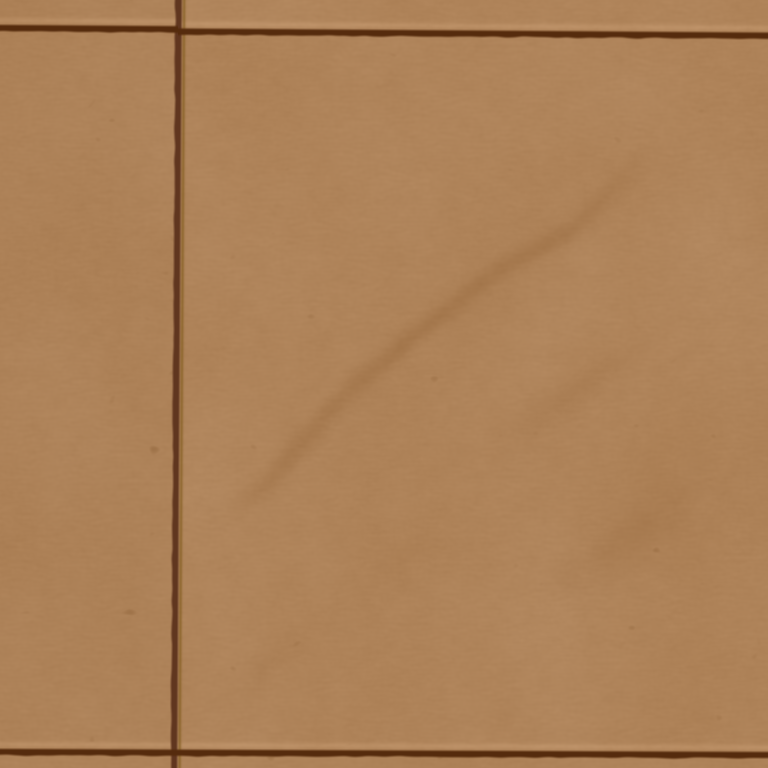
This texture is drawn by a Shadertoy shader. Its source:

```glsl
// Large square sandstone tiles divided by thin dark joints, seen nearly face on.
// A slightly tilted grid gives signed joint distances; warped diagonal veins,
// soft clouds, grain and specks from gradient noise colour each tile.

#define TILE_PITCH 0.94
#define JOINT_HALF_WIDTH 0.0041
#define JOINT_BLUR 0.0022
#define VEIN_SPACING 0.19
#define VEIN_STRENGTH 0.75
#define CLOUD_STRENGTH 0.022
#define GRAIN_STRENGTH 0.014
#define STONE vec3(0.685, 0.514, 0.350)
#define VEIN_TINT vec3(0.048, 0.053, 0.057)
#define ROW_JOINT vec3(0.335, 0.170, 0.050)
#define COLUMN_JOINT vec3(0.375, 0.210, 0.120)
#define FRINGE vec3(0.520, 0.370, 0.130)

vec2 hash2(vec2 p) {
    vec3 q = fract(p.xyx * vec3(0.1031, 0.1030, 0.0973));
    q += dot(q, q.yzx + 33.33);
    return fract((q.xx + q.yz) * q.zy);
}

float cornerSlope(vec2 cell, vec2 offset) {
    return dot(hash2(cell) * 2.0 - 1.0, offset);
}

// Gradient noise, roughly -0.7 to 0.7
float gradientNoise(vec2 p) {
    vec2 i = floor(p), f = p - i;
    vec2 w = f * f * f * (f * (f * 6.0 - 15.0) + 10.0);
    vec2 e = vec2(1.0, 0.0);
    float low = mix(cornerSlope(i, f), cornerSlope(i + e.xy, f - e.xy), w.x);
    float high = mix(cornerSlope(i + e.yx, f - e.yx), cornerSlope(i + e.xx, f - e.xx), w.x);
    return mix(low, high, w.y);
}

float fractalNoise(vec2 p) {
    float sum = 0.0, amplitude = 1.0;
    for (int i = 0; i < 4; i++) {
        sum += amplitude * gradientNoise(p);
        p = p * 2.03 + 17.1;
        amplitude *= 0.5;
    }
    return sum;
}

// Parallel diagonal veins: the first is clear, the rest are broken and faint
float veins(vec2 p, vec2 tile) {
    float along = dot(p, vec2(0.76, 0.65));
    float across = dot(p, vec2(-0.65, 0.76)) - 0.31 * tile.x;
    across += 0.025 * gradientNoise(p * 5.0 + 3.0) + 0.006 * gradientNoise(p * 19.0);
    float total = 0.0;
    for (int i = 0; i < 4; i++) {
        float k = float(i);
        float bow = 0.018 * exp(-pow((along - 0.78) / 0.15, 2.0));
        float d = across - 0.06 - bow + VEIN_SPACING * k;
        float width = 0.014 + 0.007 * k;
        float broken = smoothstep(-0.1, 0.4, gradientNoise(vec2(along * 4.0, k * 7.3 + 1.7)));
        float reach = smoothstep(0.38, 0.55, along) * (1.0 - smoothstep(1.0, 1.2, along));
        float strength = i == 0 ? reach : 0.6 * broken;
        total += strength * exp(-d * d / (width * width));
    }
    return total;
}

// Coverage of a joint at signed distance d, with a slightly worn edge
float joint(float d, float position, float seed) {
    float wear = 0.0009 * gradientNoise(vec2(position * 45.0, seed));
    float blur = max(JOINT_BLUR, 1.0 / iResolution.y);
    float w = JOINT_HALF_WIDTH + wear;
    return 1.0 - smoothstep(w - blur, w + blur, abs(d + wear));
}

// Soft line of light or colour beside a joint
float edgeBand(float d, float center, float width) {
    float t = (d - center) / width;
    return exp(-t * t);
}

void mainImage(out vec4 fragColor, in vec2 fragCoord) {
    vec2 p = fragCoord / iResolution.y;

    // Tilted grid, with rows stepping a little at each column
    float u = (p.x - 0.2266 - 0.006 * p.y) / TILE_PITCH;
    float rowPitch = TILE_PITCH + 0.0027 - 0.003 * p.x - 0.003 * step(0.0, u);
    float v = (p.y - 0.0208 + 0.004 * p.x) / rowPitch;
    vec2 tile = floor(vec2(u, v));
    vec2 d = (vec2(u, v) - round(vec2(u, v))) * vec2(TILE_PITCH, rowPitch);
    vec2 q = p + tile * 5.37;

    // Stone: clouds, veins, horizontal grain
    float cloud = fractalNoise(q * vec2(5.0, 4.0));
    float mottle = gradientNoise(q * vec2(28.0, 40.0));
    float grain = gradientNoise(p * vec2(60.0, 210.0)) + 0.6 * gradientNoise(p * 170.0);
    vec3 color = STONE + cloud * CLOUD_STRENGTH * vec3(0.8, 1.0, 1.2);
    color -= veins(p, tile) * VEIN_STRENGTH * VEIN_TINT;
    color += mottle * 0.010 + grain * GRAIN_STRENGTH;
    color += (hash2(tile + 9.0).x - 0.5) * 0.012;

    // Sparse specks and smudges, denser beside the left of a joint
    float beside = smoothstep(-0.2, -0.03, d.x) * step(d.x, 0.0);
    float speck = smoothstep(0.46, 0.68, gradientNoise(q * vec2(38.0, 52.0)) + 0.09 * beside);
    color -= speck * 0.055;

    // Pale lower tile edge and olive fringe, then the joints
    color += 0.045 * edgeBand(d.y, 0.010, 0.004);
    color = mix(color, FRINGE, 0.65 * edgeBand(d.x, 0.0072, 0.0022));
    color = mix(color, COLUMN_JOINT, joint(d.x, p.y, 2.4));
    color = mix(color, ROW_JOINT, joint(d.y, p.x, 6.6 + round(v)));

    fragColor = vec4(clamp(color, 0.0, 1.0), 1.0);
}
```
